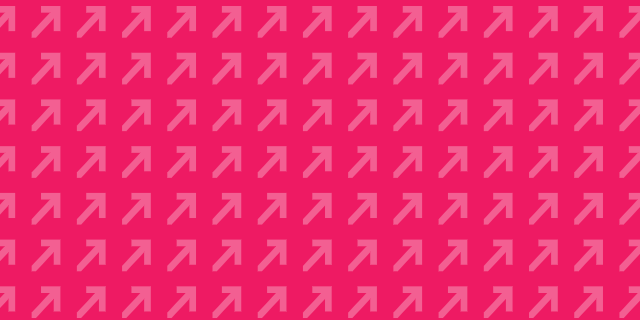
Reproduce this pattern procedurally as a Shadertoy shader.

```glsl
// Grid of pale pink arrows pointing up and right on a crimson ground.

// Lengths are fractions of the canvas height.
const vec3 GROUND_COLOR = vec3(0.933, 0.102, 0.388);
const vec3 ARROW_COLOR = vec3(0.953, 0.373, 0.573);
const vec2 CELL = vec2(0.1413, 0.1460);         // spacing of the repeats
const vec2 FIRST_CORNER = vec2(0.0474, 0.0188); // arrow tip, from the top left
const vec2 ARROW_SIZE = vec2(0.0898, 0.0990);
const vec2 HEAD_SIZE = vec2(0.0605, 0.0785);    // reach of the two head bars
const float BAR_WIDTH = 0.0208;
const float SHAFT_SLOPE = 1.07;
const float SHAFT_OFFSET = 0.0015;
const float SHAFT_HALF_HEIGHT = 0.0156;         // measured vertically
const float CELL_MARGIN = 0.02;

float boxDistance(vec2 p, vec2 low, vec2 high) {
    vec2 d = abs(p - 0.5 * (low + high)) - 0.5 * (high - low);
    return length(max(d, 0.0)) + min(max(d.x, d.y), 0.0);
}

// p runs left and down from the outer corner of the head.
float arrowDistance(vec2 p) {
    float topBar = boxDistance(p, vec2(0.0), vec2(HEAD_SIZE.x, BAR_WIDTH));
    float sideBar = boxDistance(p, vec2(0.0), vec2(BAR_WIDTH, HEAD_SIZE.y));

    // Diagonal shaft, cut square at its tail and tucked under the head.
    float rise = abs(p.y - SHAFT_SLOPE * p.x - SHAFT_OFFSET);
    float shaft = (rise - SHAFT_HALF_HEIGHT) / length(vec2(1.0, SHAFT_SLOPE));
    shaft = max(shaft, boxDistance(p, vec2(0.5 * BAR_WIDTH), ARROW_SIZE));

    return min(min(topBar, sideBar), shaft);
}

void mainImage(out vec4 fragColor, in vec2 fragCoord) {
    float pixel = 1.0 / iResolution.y;
    vec2 uv = fragCoord * pixel;

    // Repeat the arrow in every cell.
    vec2 fromCorner = vec2(FIRST_CORNER.x - uv.x, 1.0 - uv.y - FIRST_CORNER.y);
    vec2 local = mod(fromCorner + CELL_MARGIN, CELL) - CELL_MARGIN;

    float coverage = clamp(0.5 - arrowDistance(local) / pixel, 0.0, 1.0);
    fragColor = vec4(mix(GROUND_COLOR, ARROW_COLOR, coverage), 1.0);
}
```
